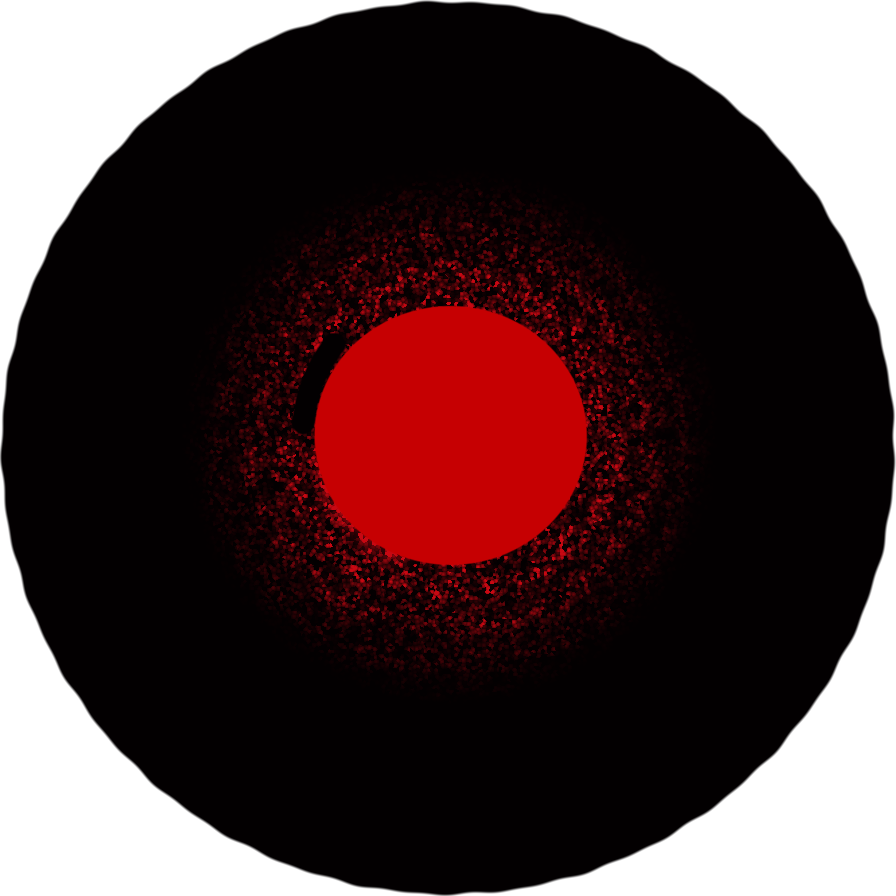
A Shadertoy shader for this background:

```glsl
// A flat red ellipse in a speckled crimson halo, set on a black disc over white.

#define DISC_RADIUS 0.498
#define CORE_CENTER vec2(0.503, 0.514)
#define CORE_RADII vec2(0.152, 0.1445)
#define HALO_RADIUS 0.302
#define HALO_GAIN 1.55
#define GRAIN_SCALE 230.0
#define CLUMP_SCALE 48.0
#define NOTCH_RADIUS 0.165
#define NOTCH_HALF_WIDTH 0.0125
#define NOTCH_ANGLE 2.766
#define NOTCH_HALF_SPAN 0.29

const vec3 WHITE = vec3(1.0);
const vec3 BLACK = vec3(0.010, 0.0, 0.004);
const vec3 RED = vec3(0.775, 0.0, 0.008);
const vec3 CRIMSON = vec3(0.78, 0.03, 0.07);

vec3 hash32(vec2 p) {
    vec3 q = fract(p.xyx * vec3(0.1031, 0.1030, 0.0973));
    q += dot(q, q.yxz + 33.33);
    return fract((q.xxy + q.yzz) * q.zyx);
}

// Cellular noise: distance to the nearest point, and that point's random value
vec2 cellular(vec2 p) {
    vec2 cell = floor(p), local = fract(p);
    vec2 nearest = vec2(8.0, 0.0);
    for (int y = -1; y <= 1; y++) {
        for (int x = -1; x <= 1; x++) {
            vec2 offset = vec2(x, y);
            vec3 rnd = hash32(cell + offset + 100.0);
            float d = length(offset + rnd.xy - local);
            if (d < nearest.x) nearest = vec2(d, rnd.z);
        }
    }
    return nearest;
}

float fillShape(float d, float softness) {
    return 1.0 - smoothstep(-softness, softness, d);
}

float ellipseDistance(vec2 p, vec2 radii) {
    return (length(p / radii) - 1.0) * min(radii.x, radii.y);
}

// Thick arc with round ends
float notchDistance(vec2 p) {
    float c = cos(NOTCH_ANGLE), s = sin(NOTCH_ANGLE);
    vec2 q = vec2(c * p.x + s * p.y, c * p.y - s * p.x);
    float a = clamp(atan(q.y, q.x), -NOTCH_HALF_SPAN, NOTCH_HALF_SPAN);
    return length(q - NOTCH_RADIUS * vec2(cos(a), sin(a))) - NOTCH_HALF_WIDTH;
}

float haloLight(vec2 p) {
    float r = length(p), angle = atan(p.y, p.x);
    float inner = CORE_RADII.y;
    float fade = clamp((HALO_RADIUS - r) / (HALO_RADIUS - inner), 0.0, 1.0);

    // Fine specks gathered into soft clumps
    vec2 grain = cellular(p * GRAIN_SCALE);
    float speck = grain.y * grain.y * max(1.25 - grain.x, 0.0);
    float clump = 1.35 - cellular(p * CLUMP_SCALE).x;

    // Faint wavering rings
    float rings = 0.85 + 0.25 * sin(r * 150.0 + 0.8 * sin(angle * 3.0) + 0.5 * sin(angle * 7.0));

    // Denser light hugging the lower left of the core
    float side = smoothstep(0.78, 1.0, dot(p / max(r, 1e-4), vec2(-0.76, -0.65)));
    float hug = side * (1.0 - smoothstep(inner, inner + 0.025, r));

    float light = HALO_GAIN * pow(fade, 1.3) * speck * clump * rings;
    return min(light + hug * (0.25 + 0.5 * grain.y), 1.0);
}

void mainImage(out vec4 fragColor, in vec2 fragCoord) {
    float size = min(iResolution.x, iResolution.y);
    vec2 uv = (fragCoord - 0.5 * iResolution.xy) / size + 0.5;
    float pixel = 1.0 / size;
    vec2 fromDisc = uv - 0.5;
    vec2 fromCore = uv - CORE_CENTER;

    // Halo, with the dark notch cut out of it
    float notch = fillShape(notchDistance(fromCore), max(0.0015, pixel));
    vec3 color = mix(BLACK, CRIMSON, haloLight(fromCore) * (1.0 - notch));

    // Solid core
    color = mix(color, RED, fillShape(ellipseDistance(fromCore, CORE_RADII), pixel));

    // Slightly uneven rim against white
    float rimAngle = atan(fromDisc.y, fromDisc.x);
    float wobble = 0.0007 * (sin(rimAngle * 61.0) + sin(rimAngle * 37.0 + 1.0));
    float rim = length(fromDisc) - DISC_RADIUS + wobble;
    color = mix(WHITE, color, fillShape(rim, max(0.002, pixel)));

    fragColor = vec4(color, 1.0);
}
```
